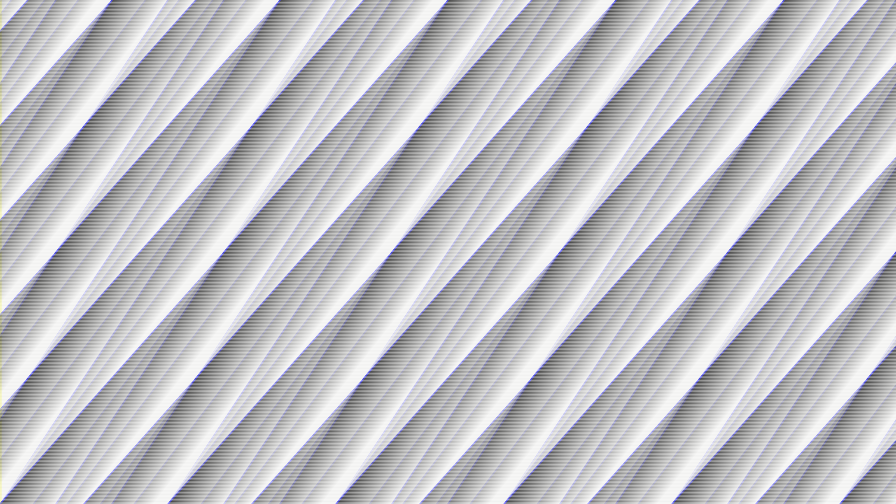
This pattern is drawn by a Shadertoy shader. Its source:

```glsl
const float TAU = 6.2831853;

// Rising ramp with a softened drop at each whole number
float ramp(float t) {
    float f = fract(t);
    return f * (1.0 - smoothstep(1.0 - min(fwidth(t), 0.5), 1.0, f));
}

// Overlapping diagonal ramps, two slopes plus their combined phase
float pleatTone(vec2 p) {
    float broad = dot(p, vec2(6.0, -16.0 / 3.0));
    float steep = dot(p, vec2(9.0, -6.0));
    float tone = 0.40 + 0.42 * ramp(broad) + 0.20 * ramp(steep);
    tone += 0.12 * ramp(broad + steep);
    return min(tone, 0.96);
}

// Fine horizontal lines, faded out when too small to resolve
float hatch(float y) {
    float lines = y * 144.0;
    return sin(TAU * lines) * (1.0 - smoothstep(0.55, 0.9, fwidth(lines)));
}

void mainImage(out vec4 fragColor, in vec2 fragCoord) {
    vec2 p = fragCoord / iResolution.y;

    // Blue lags slightly to the right, leaving cool fringes on the folds
    float tone = pleatTone(p);
    float blueTone = pleatTone(p - vec2(0.0035, 0.0));
    vec3 color = vec3(tone, tone, max(tone, blueTone) - 0.004);

    // Hatching is strongest in the shadows
    color += 0.24 * (1.0 - tone) * hatch(p.y);

    // Thin yellowed margin on the left
    color.b *= mix(0.8, 1.0, smoothstep(0.002, 0.005, p.x));

    fragColor = vec4(clamp(color, 0.0, 1.0), 1.0);
}
```
